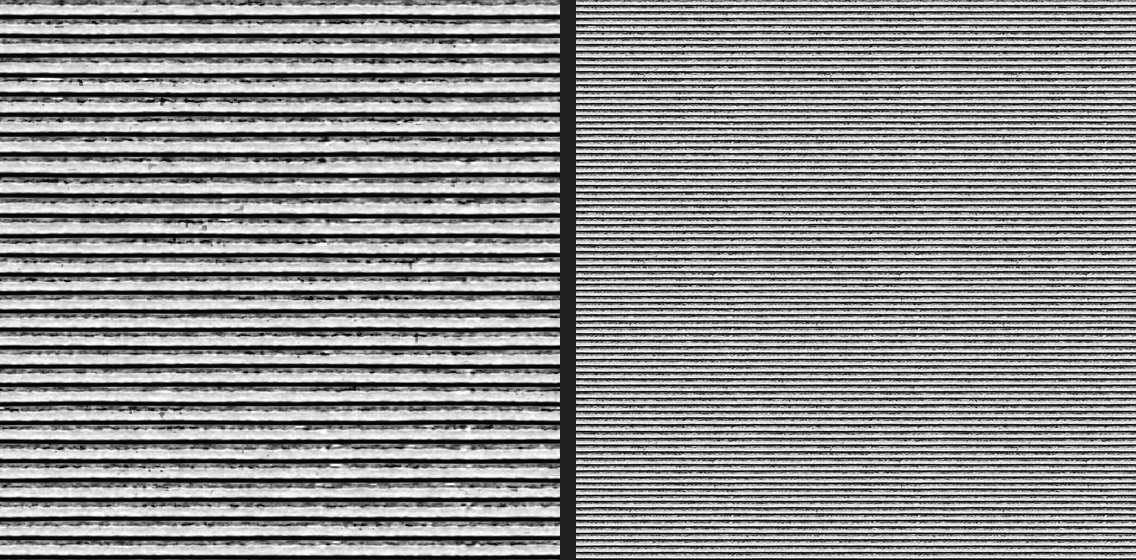
Left: one tile. Right: repeated 3 by 3.
This texture is drawn by a WebGL 1 fragment shader. Its source:

```glsl
precision highp float;
// Stack of 29 worn horizontal metal slats separated by black gaps.
// Each slat runs from a bright lower face through a beaded rim to a grey,
// speckled upper lip; wrapping value noise adds grain, pits and scars.
uniform vec2 u_resolution;

const float ROWS = 29.0;

float hash(vec2 p) {
  return fract(sin(dot(p, vec2(12.9898, 78.233))) * 43758.5453);
}

// Value noise that repeats after "period" whole cells.
float noise(vec2 p, vec2 period) {
  vec2 i = floor(p), f = fract(p);
  f = f * f * (3.0 - 2.0 * f);
  vec2 a = mod(i, period), b = mod(i + 1.0, period);
  return mix(mix(hash(a), hash(vec2(b.x, a.y)), f.x),
             mix(hash(vec2(a.x, b.y)), hash(b), f.x), f.y);
}

// Noise with whole numbers of cells across the canvas and per slat.
float grain(float x, float v, float across, float perRow) {
  return noise(vec2(x * across, v * perRow), vec2(across, ROWS * perRow));
}

float bump(float x, float centre, float width) {
  float d = (x - centre) / width;
  return exp(-d * d);
}

void main() {
  vec2 uv = gl_FragCoord.xy / u_resolution;
  float x = uv.x;

  // Uneven slat spacing, then position v counted in slats.
  float sag = 0.012 * pow(abs(sin(3.14159265 * (uv.y - 0.05))), 6.0);
  float v = ROWS * (uv.y + sag) - 0.113;
  v += 0.05 * (grain(x, v, 6.0, 1.0) - 0.5);
  float row = mod(floor(v), ROWS);
  float f = fract(v);
  float rowWear = hash(vec2(row, 7.3));
  float aa = 0.5 * ROWS / u_resolution.y;

  // Noise layers: fine grit, small clumps, long streaks, broad wear.
  float grit = grain(x, v, 256.0, 10.0) - 0.5;
  float clump = grain(x, v, 120.0, 6.0) - 0.5;
  float streak = grain(x, v, 36.0, 9.0) - 0.5;
  float wear = smoothstep(0.4, 0.8, grain(x, v, 11.0, 1.0));

  // Bright lower face, brightest just above the gap.
  float tone = mix(0.94, 0.79, smoothstep(0.22, 0.58, f));
  tone += 0.09 * grit + 0.09 * clump + 0.09 * streak;

  // Grey upper lip behind a ragged rim.
  float ragged = noise(vec2(x * 116.0, row), vec2(116.0, ROWS)) - 0.5;
  float rim = 0.66 + 0.07 * ragged + 0.05 * (rowWear - 0.5);
  float lip = 0.47 + 0.26 * grit + 0.3 * clump + 0.32 * streak;
  tone = mix(tone, lip, smoothstep(rim - 0.06, rim + 0.05, f));

  // Dark beads along the rim with pale flecks just below them.
  float beads = smoothstep(0.4, 0.75, noise(vec2(x * 128.0, row + 0.3), vec2(128.0, ROWS)));
  tone -= (0.25 + 0.2 * wear) * beads * bump(f, rim + 0.035, 0.055);
  tone += 0.14 * (1.0 - beads) * bump(f, rim - 0.07, 0.05);

  // Worn patches: speckles on the upper half and a few pits on the face.
  float speckle = smoothstep(0.62, 0.82, grain(x, v, 150.0, 8.0));
  tone -= 0.3 * wear * speckle * bump(f, 0.68, 0.14);
  float pit = smoothstep(0.87, 0.95, grain(x, v, 90.0, 4.0));
  tone -= 0.4 * wear * pit * smoothstep(0.2, 0.35, f);

  // Scars recurring in two columns on many slats.
  float scar = bump(x, 0.58, 0.015) * step(0.45, hash(vec2(row, 2.7)))
             + bump(x, 0.835, 0.017) * step(0.4, hash(vec2(row, 5.1)));
  float gouge = grain(x, v, 104.0, 5.0) - 0.45;
  tone += 1.2 * scar * gouge * bump(f, 0.68, 0.17);

  // Occasional bright chips and a faint glint under the gap.
  float chip = smoothstep(0.8, 0.92, noise(vec2(x * 30.0, row + 0.5), vec2(30.0, ROWS)));
  tone += 0.55 * chip * bump(f, 0.81, 0.055);
  tone += 0.16 * rowWear * (0.5 + streak) * bump(f, 0.87, 0.03);

  // Black gap centred on each slat boundary.
  float slat = smoothstep(0.085 - aa, 0.175 + aa, f + 0.03 * clump)
             * (1.0 - smoothstep(0.875 - aa, 0.925 + aa, f + 0.02 * grit));
  tone = mix(0.015, clamp(tone, 0.05, 0.98), slat);

  gl_FragColor = vec4(vec3(tone), 1.0);
}
```
